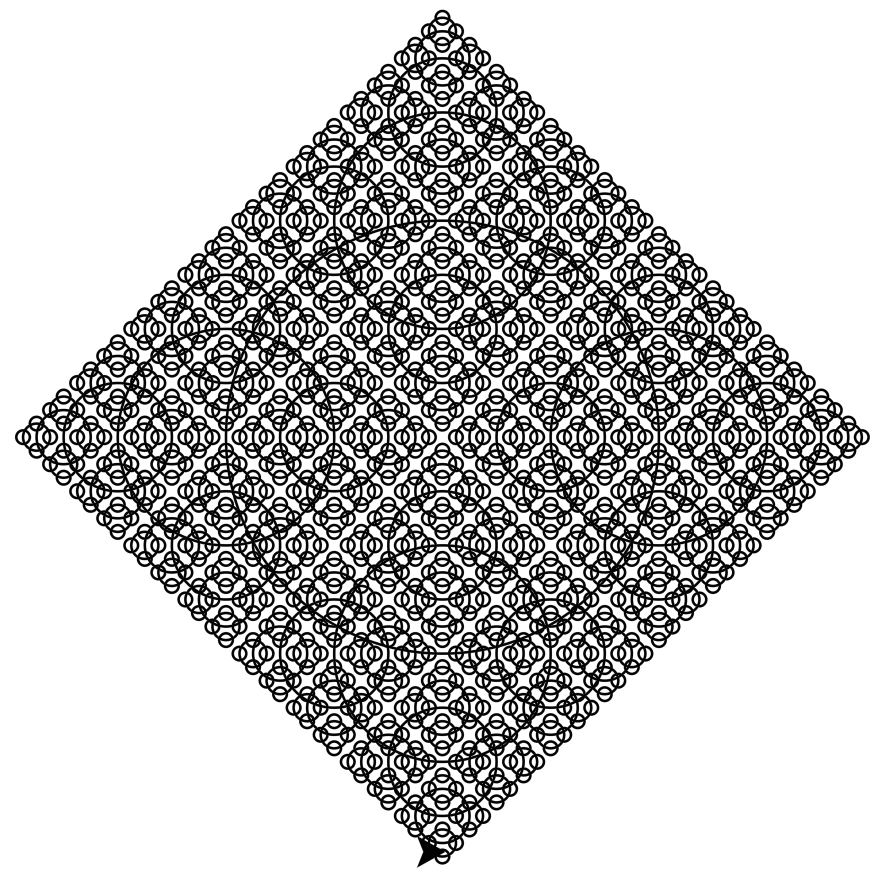
This pattern is drawn by a WebGL 1 fragment shader. Its source:

```glsl
precision highp float;
// A diamond of nested rings: each ring carries four half-size rings on its axes.
// In axes turned by 45 degrees, each generation is a plain square grid, so one
// folded cell per generation draws all of its rings. An arrowhead marks the end.

#define CENTER vec2(0.4938, 0.5066)  // diamond centre, as a share of the canvas
#define ROOT_RADIUS 0.2443           // largest ring, in canvas heights
#define GENERATIONS 5                // halvings after the largest ring
#define LINE_WIDTH 0.0029            // stroke, in canvas heights
#define ARROW_TIP vec2(0.001, -0.468) // relative to the diamond centre
#define ARROW_UNIT 0.00304           // scale of the arrowhead
#define INK vec3(0.01)
#define PAPER vec3(1.0)

uniform vec2 u_resolution;

// Distance from a point to a ring outline centred on the origin
float ringDistance(vec2 p, float radius) {
  return abs(length(p) - radius);
}

// Distance to the nearest ring of one generation, in turned axes
float ringGridDistance(vec2 diagonal, float radius) {
  float cellSize = 4.0 * radius;
  vec2 cell = (fract(diagonal / cellSize) - 0.5) * cellSize;
  return ringDistance(cell * sqrt(0.5), radius);
}

// Notched arrowhead pointing right, with its tip at the origin
float arrowDistance(vec2 p) {
  vec2 q = vec2(-p.x, abs(p.y)) / ARROW_UNIT;
  float side = dot(q, normalize(vec2(-5.0, 9.0)));
  float notch = dot(q - vec2(7.0, 0.0), normalize(vec2(5.0, -2.0)));
  return (max(side, notch) - 0.4) * ARROW_UNIT;
}

// Antialiased coverage of a signed distance
float coverage(float d, float pixel) {
  return 1.0 - smoothstep(-0.7 * pixel, 0.7 * pixel, d);
}

void main() {
  float pixel = 1.0 / u_resolution.y;
  vec2 p = (gl_FragCoord.xy - CENTER * u_resolution) * pixel;
  vec2 diagonal = vec2(p.x + p.y, p.x - p.y);

  // Nearest outline over all generations
  float radius = ROOT_RADIUS;
  float outline = ringDistance(p, radius);
  for (int i = 0; i < GENERATIONS; i++) {
    radius *= 0.5;
    outline = min(outline, ringGridDistance(diagonal, radius));
  }

  // Keep only the grid cells inside the diamond
  float inside = step(abs(p.x) + abs(p.y), 2.0 * ROOT_RADIUS);
  float ink = coverage(outline - 0.5 * LINE_WIDTH, pixel) * inside;
  ink = max(ink, coverage(arrowDistance(p - ARROW_TIP), pixel));

  gl_FragColor = vec4(mix(PAPER, INK, ink), 1.0);
}
```
